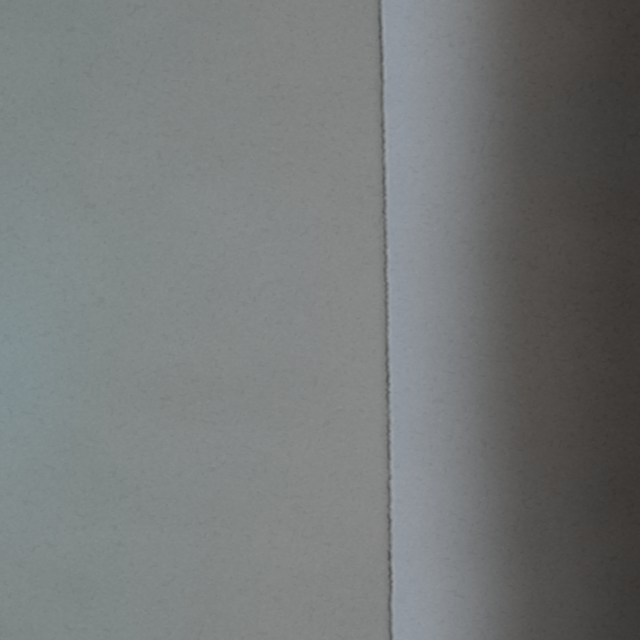
Write a three.js fragment shader that draws this texture.

```glsl
// Draws a matte gray wall with a fine vertical seam and a pale return fading into shadow.
varying vec2 vUv;

float hash(vec2 p) {
  vec3 q = fract(vec3(p.xyx) * 0.1031);
  q += dot(q, q.yzx + 33.33);
  return fract((q.x + q.y) * q.z);
}

float noise(vec2 p) {
  vec2 cell = floor(p);
  vec2 f = fract(p);
  f = f * f * (3.0 - 2.0 * f);
  return mix(mix(hash(cell), hash(cell + vec2(1.0, 0.0)), f.x),
             mix(hash(cell + vec2(0.0, 1.0)), hash(cell + 1.0), f.x), f.y);
}

// Turns the lattice so that grain does not line up with the axes.
vec2 turn(vec2 p, float angle) {
  float c = cos(angle);
  float s = sin(angle);
  return vec2(c * p.x - s * p.y, s * p.x + c * p.y);
}

// Layered noise, centered on zero.
float fbm(vec2 p) {
  float sum = 0.0;
  float amplitude = 0.5;
  for (int i = 0; i < 4; i++) {
    sum += amplitude * (noise(p) - 0.5);
    p = turn(p, 0.6) * 2.03 + 17.0;
    amplitude *= 0.5;
  }
  return sum;
}

// Soft elliptical pool of light.
float glow(vec2 p, vec2 center, vec2 radius) {
  vec2 q = (p - center) / radius;
  return exp(-dot(q, q));
}

// Soft vertical line at a signed distance from the seam.
float line(float d, float center, float width) {
  float q = (d - center) / width;
  return exp(-q * q);
}

// Leaning, slightly bowed seam.
float seamX(float y) {
  return 0.612 - 0.009 * y - 0.008 * y * y;
}

vec3 wallColor(vec2 p) {
  vec3 color = mix(vec3(0.505, 0.538, 0.535), vec3(0.522, 0.53, 0.526),
                   smoothstep(0.0, 0.6, p.x));
  color -= 0.02 * smoothstep(0.6, 1.0, p.y);
  color -= 0.01 * (1.0 - smoothstep(0.0, 0.3, p.y));
  color += vec3(0.0, 0.022, 0.036) * glow(p, vec2(0.0, 0.43), vec2(0.11, 0.2));
  return color;
}

// Pale band beside the seam rolling off into warm shadow.
vec3 returnColor(vec2 p, float d) {
  float roll = d - 0.018 * smoothstep(0.5, 1.0, p.y)
             - 0.012 * (1.0 - smoothstep(0.0, 0.35, p.y));
  vec3 color = mix(vec3(0.565, 0.59, 0.618), vec3(0.53, 0.545, 0.56),
                   smoothstep(0.0, 0.09, roll));
  color = mix(color, vec3(0.335, 0.325, 0.315), smoothstep(0.05, 0.23, roll));
  return mix(color, vec3(0.235, 0.225, 0.215), smoothstep(0.18, 0.4, roll));
}

// Fine, slightly flattened grain with sparse dark pits and pale flecks.
float surfaceGrain(vec2 p) {
  vec2 flat2 = p * vec2(1.0, 1.25);
  float fine = noise(turn(flat2, 0.4) * 270.0) + noise(turn(flat2, 1.3) * 200.0) - 1.0;
  float pits = smoothstep(0.7, 1.0, noise(turn(flat2, 0.25) * 150.0 + 41.0));
  float glints = smoothstep(0.85, 1.0, noise(turn(flat2, 0.9) * 190.0 + 83.0));
  return 0.014 * fine - 0.02 * pits + 0.018 * glints;
}

void main() {
  vec2 p = vUv;
  float d = p.x - seamX(p.y);

  // Join the two surfaces along a soft, finely frayed edge.
  float fray = 0.002 * (noise(vec2(p.y * 230.0, 3.0)) - 0.5)
             + 0.0012 * (noise(vec2(p.y * 70.0, 8.0)) - 0.5);
  float edge = d + fray;
  vec3 color = mix(wallColor(p), returnColor(p, d), smoothstep(-0.001, 0.005, edge));

  // Thin crease of uneven depth, its soft shade, and the lit rim beside it.
  float wear = 0.6 * noise(vec2(p.y * 190.0, p.x * 150.0))
             + 0.4 * noise(vec2(p.y * 75.0, 21.0));
  float patches = noise(vec2(p.y * 24.0, 9.0));
  float depth = mix(0.08, 0.42, wear) * mix(0.75, 1.1, patches);
  color *= 1.0 - depth * line(edge, -0.002, 0.0027);
  color *= 1.0 - 0.05 * line(d, -0.006, 0.006);
  float lit = noise(vec2(p.y * 110.0, 31.0));
  color += vec3(0.045, 0.042, 0.036) * line(edge, 0.0045, 0.0025) * mix(0.2, 1.0, lit);

  // Broad mottling, faint color drift and grain.
  color += 0.022 * fbm(p * vec2(9.0, 13.0));
  color += vec3(0.01, 0.0, -0.008) * fbm(p * 5.0 + 60.0);
  color += surfaceGrain(p) * mix(1.0, 0.85, smoothstep(0.1, 0.3, d));

  gl_FragColor = vec4(clamp(color, 0.0, 1.0), 1.0);
}
```
